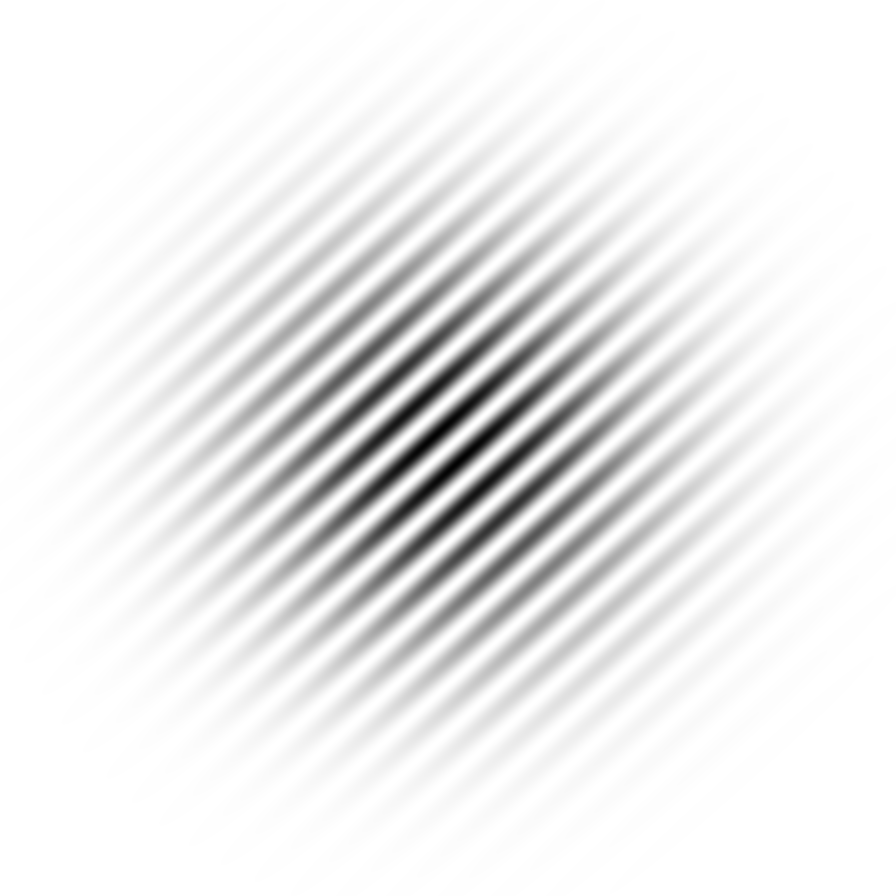
Give the GLSL for this background, as a Shadertoy shader.

```glsl
const vec3 PAPER = vec3(1.0);
const vec3 INK = vec3(0.0);
const float TAU = 6.2831853;

// Soft round falloff, 1 at the centre
float gaussian(vec2 p, float spread) {
    return exp(-dot(p, p) / (2.0 * spread * spread));
}

// Smooth stripes along the given angle, 0 on the line through the centre
float stripes(vec2 p, float angle, float frequency) {
    vec2 normal = vec2(-sin(angle), cos(angle));
    return 0.5 - 0.5 * cos(TAU * frequency * dot(p, normal));
}

void mainImage(out vec4 fragColor, in vec2 fragCoord) {
    // Centred canvas units
    vec2 p = (fragCoord - 0.5 * iResolution.xy) / iResolution.y;

    // Striped ink fading into the paper
    float ink = gaussian(p, 0.15) * stripes(p, 0.732, 25.4);
    fragColor = vec4(mix(PAPER, INK, ink), 1.0);
}
```
